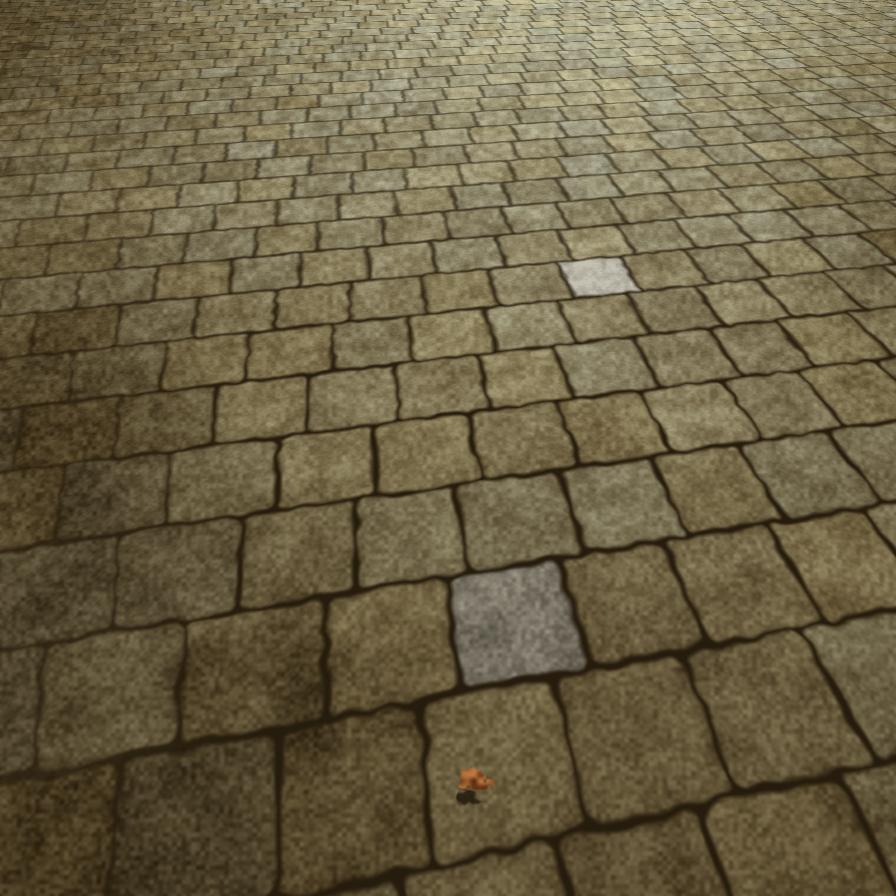
A Shadertoy shader for this texture:

```glsl
const float HORIZON = 1.182;      // height where the ground vanishes
const float STONE_WIDTH = 0.16;
const float ROW_DEPTH = 0.169;
const vec3 DARK = vec3(0.15, 0.11, 0.05);
const vec3 LIGHT = vec3(0.66, 0.64, 0.52);

float hash(vec2 p) {
    vec3 q = fract(p.xyx * 0.1031);
    q += dot(q, q.yzx + 33.33);
    return fract((q.x + q.y) * q.z);
}

float noise(vec2 p) {
    vec2 i = floor(p), f = fract(p);
    f = f * f * (3.0 - 2.0 * f);
    return mix(mix(hash(i), hash(i + vec2(1, 0)), f.x),
               mix(hash(i + vec2(0, 1)), hash(i + vec2(1, 1)), f.x), f.y);
}

float fbm(vec2 p) {
    float sum = 0.0, weight = 0.5;
    for (int i = 0; i < 4; i++) {
        sum += weight * noise(p);
        p = p * 2.03 + 17.1;
        weight *= 0.5;
    }
    return sum / 0.9375;
}

float blob(vec2 p, vec2 centre, vec2 size) {
    vec2 q = (p - centre) / size;
    return exp(-dot(q, q));
}

// Perspective: x counts stones along a slanted row, y counts rows
vec2 groundPlane(vec2 p, float depth) {
    return vec2((p.x - 0.39) / (depth * STONE_WIDTH),
                (1.0 - 0.2 * (p.x - 0.5)) / (depth * ROW_DEPTH) - 5.17);
}

float jointShift(vec2 id) {
    return 0.07 * (hash(id + 41.0) - 0.5);
}

// Returns stone id in xy and distances to its nearest joints in zw
vec4 stoneCell(vec2 g, float depth) {
    float row = floor(g.y);
    float v = g.y - row;
    // Joints on the left stand more upright within each row
    float upright = 0.11 * depth * min(g.x, 0.0) * (0.5 - v);
    float x = g.x + upright - fract(0.53 + 0.25 * row);
    float column = floor(x);
    column -= step(x, column + jointShift(vec2(column, row)));
    column += step(column + 1.0 + jointShift(vec2(column + 1.0, row)), x);
    vec2 id = vec2(column, row);
    float left = x - column - jointShift(id);
    float right = column + 1.0 + jointShift(id + vec2(1, 0)) - x;
    return vec4(id, min(left, right), min(v, 1.0 - v));
}

float roundedInset(vec2 edge, float radius) {
    return radius - length(max(radius - edge, 0.0));
}

float sameStone(vec2 id, vec2 target) {
    return 1.0 - step(0.5, length(id - target));
}

// Broad light: bright far end, dim left side and near corners
float lighting(vec2 p) {
    float light = mix(0.43, 0.70, smoothstep(0.05, 0.78, p.y));
    light += 0.46 * blob(p, vec2(0.66, 1.06), vec2(0.40, 0.24));
    light += 0.09 * blob(p, vec2(0.62, 0.57), vec2(0.28, 0.22));
    light -= 0.32 * blob(p, vec2(0.0, 0.53), vec2(0.24, 0.22));
    light -= 0.14 * blob(p, vec2(0.0, 0.0), vec2(0.35, 0.45));
    light -= 0.36 * blob(p, vec2(0.0, 1.02), vec2(0.20, 0.16));
    light -= 0.16 * blob(p, vec2(1.04, 0.82), vec2(0.14, 0.25));
    return light;
}

vec3 stoneColour(float tone) {
    float t = clamp(tone, 0.02, 1.25);
    return mix(DARK, LIGHT, t) - vec3(0.0, 0.07, 0.17) * max(t * (1.0 - t), 0.0);
}

vec3 addLeaf(vec3 colour, vec2 p) {
    vec2 q = p - vec2(0.529, 0.128);
    float ragged = 1.0 * (noise(q * 170.0 + 9.0) - 0.5);
    float shadow = length((q + vec2(0.006, 0.018)) / vec2(0.012, 0.010)) + ragged;
    float leaf = length(vec2(q.x - 0.3 * q.y, q.y + 0.3 * q.x) / vec2(0.019, 0.012)) + ragged;
    colour = mix(colour, DARK * 0.7, 0.8 * (1.0 - smoothstep(0.7, 1.2, shadow)));
    vec3 orange = mix(vec3(0.36, 0.18, 0.07), vec3(0.76, 0.48, 0.26), noise(q * 130.0));
    return mix(colour, orange, 1.0 - smoothstep(0.75, 1.1, leaf));
}

void mainImage(out vec4 fragColor, in vec2 fragCoord) {
    vec2 p = fragCoord / iResolution.xy;
    float depth = HORIZON - p.y;
    vec2 ground = groundPlane(p, depth);

    // Worn stone outlines
    vec2 wobble = vec2(noise(ground * 7.0), noise(ground * 7.0 + 31.0)) - 0.5;
    vec4 cell = stoneCell(ground + 0.05 * wobble, depth);
    vec2 id = cell.xy;
    cell.z += 0.014 * smoothstep(0.35, 0.0, p.x);
    float inset = roundedInset(cell.zw, 0.085);
    float softness = min(0.016 + 0.0012 / (depth * depth * ROW_DEPTH), 0.07);
    float gap = 0.012 + 0.026 * noise(ground * 4.0 + 11.0);
    float stone = smoothstep(gap - softness, gap + softness, inset);

    // Stone tone, stains and grain
    float paleNear = sameStone(id, vec2(0, 1));
    float paleFar = sameStone(id, vec2(3, 6));
    float tone = lighting(p) + 0.14 * (hash(id + 5.0) - 0.5);
    tone += 0.34 * (fbm(ground * 3.5) - 0.5);
    tone += 0.25 * (noise(p * 190.0) - 0.5) + 0.12 * (noise(ground * 34.0) - 0.5);
    float stain = blob(p, vec2(0.34, 0.24), vec2(0.035, 0.07))
                + 0.7 * blob(p, vec2(0.24, 0.24), vec2(0.07, 0.05));
    tone -= 0.5 * stain * fbm(ground * 4.0 + 3.0);
    tone += 0.12 * paleNear + 0.40 * paleFar;
    tone *= mix(0.86, 1.0, smoothstep(0.02, 0.085, inset));
    vec3 colour = stoneColour(tone);
    float warmth = hash(id + 83.0) - 0.5;
    colour *= 1.0 + warmth * vec3(0.04, 0.0, -0.10);
    float grey = dot(colour, vec3(0.3, 0.5, 0.2));
    colour = mix(colour, vec3(1.03, 1.0, 0.94) * grey, 0.75 * max(paleNear, paleFar));

    // Dark joints fade into the far glare
    vec3 joint = mix(DARK, colour * 0.58, smoothstep(0.65, 0.2, depth));
    joint = mix(joint, colour, 0.3 * smoothstep(0.3, 0.0, p.x));
    colour = mix(joint, colour, stone);
    fragColor = vec4(addLeaf(colour, p), 1.0);
}
```
